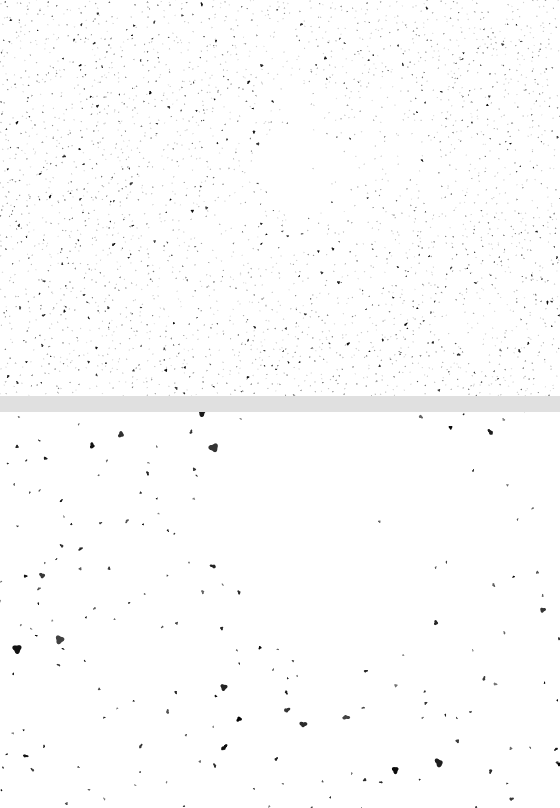
Top, the full canvas; bottom, a detail of the centre.
A Shadertoy shader for this texture:

```glsl
// Fine dark specks scattered over white paper, thinning out near the middle.
// Two jittered grids, of faint dust and of larger flecks, hold one grain per
// occupied cell; grains below pixel size fade in proportion to their area.

const vec3 PAPER = vec3(1.0);
const vec3 INK = vec3(0.02);
const vec2 CLEARING = vec2(0.78, 0.57);

float hash(vec2 cell, float seed) {
    vec3 p = fract(vec3(cell.xyx + seed * 7.13) * vec3(0.1031, 0.1030, 0.0973));
    p += dot(p, p.yzx + 33.33);
    return fract((p.x + p.y) * p.z);
}

float valueNoise(vec2 p, float seed) {
    vec2 i = floor(p);
    vec2 f = fract(p);
    f = f * f * (3.0 - 2.0 * f);
    float low = mix(hash(i, seed), hash(i + vec2(1, 0), seed), f.x);
    float high = mix(hash(i + vec2(0, 1), seed), hash(i + vec2(1, 1), seed), f.x);
    return mix(low, high, f.y);
}

// Relative number of grains: patchy, with a nearly empty clearing
float grainDensity(vec2 p) {
    float d = distance(p, CLEARING);
    float hole = mix(0.12, 1.0, smoothstep(0.08, 0.14, d));
    float fade = mix(0.6, 1.05, smoothstep(0.08, 0.45, d));
    return hole * fade * mix(0.65, 1.3, valueNoise(p * 7.0, 3.0));
}

// Approximate signed distance to an ellipse with the given half axes
float ellipseDistance(vec2 p, vec2 axes) {
    p += 1e-5;
    float k = length(p / axes);
    return k * (k - 1.0) / length(p / (axes * axes));
}

// Coverage of one irregular grain, keeping its mean tone when tiny
float grain(vec2 p, vec2 axes, float angle, float phase, float pixel) {
    float c = cos(angle);
    float s = sin(angle);
    vec2 q = vec2(c * p.x + s * p.y, c * p.y - s * p.x);
    vec2 drawn = max(axes, vec2(0.6 * pixel));
    float tone = axes.x * axes.y / (drawn.x * drawn.y);
    float wobble = 0.2 * drawn.y * sin(3.0 * atan(q.y, q.x + 1e-6) + phase);
    float d = ellipseDistance(q, drawn) + wobble;
    return tone * clamp(0.5 - d / pixel, 0.0, 1.0);
}

// One layer: grid cells per canvas height, share filled, radius and tone ranges
float grainLayer(vec2 p, float cells, float filled, vec2 radii, vec2 tones,
                 float seed, float pixel) {
    vec2 home = floor(p * cells);
    float clear = 1.0;
    for (int y = -1; y <= 1; y++) {
        for (int x = -1; x <= 1; x++) {
            vec2 cell = home + vec2(x, y);
            vec2 jitter = vec2(hash(cell, seed), hash(cell, seed + 1.0));
            vec2 center = (cell + jitter) / cells;
            if (hash(cell, seed + 2.0) > filled * grainDensity(center)) continue;
            float size = hash(cell, seed + 3.0);
            float radius = mix(radii.x, radii.y, size * size * size);
            float stretch = mix(1.0, 1.5, hash(cell, seed + 4.0));
            float angle = 6.2832 * hash(cell, seed + 5.0);
            float phase = 6.2832 * hash(cell, seed + 6.0);
            float tone = mix(tones.x, tones.y, hash(cell, seed + 7.0));
            vec2 axes = radius * vec2(stretch, 1.0 / stretch);
            clear *= 1.0 - tone * grain(p - center, axes, angle, phase, pixel);
        }
    }
    return 1.0 - clear;
}

void mainImage(out vec4 fragColor, in vec2 fragCoord) {
    float pixel = 1.0 / iResolution.y;
    vec2 p = fragCoord * pixel;

    float dust = grainLayer(p, 68.0, 0.42, vec2(0.0007, 0.0015),
                            vec2(0.5, 1.0), 11.0, pixel);
    float flecks = grainLayer(p, 28.0, 0.42, vec2(0.0013, 0.0036),
                              vec2(0.75, 1.0), 41.0, pixel);

    float ink = 1.0 - (1.0 - dust) * (1.0 - flecks);
    fragColor = vec4(mix(PAPER, INK, ink), 1.0);
}
```
